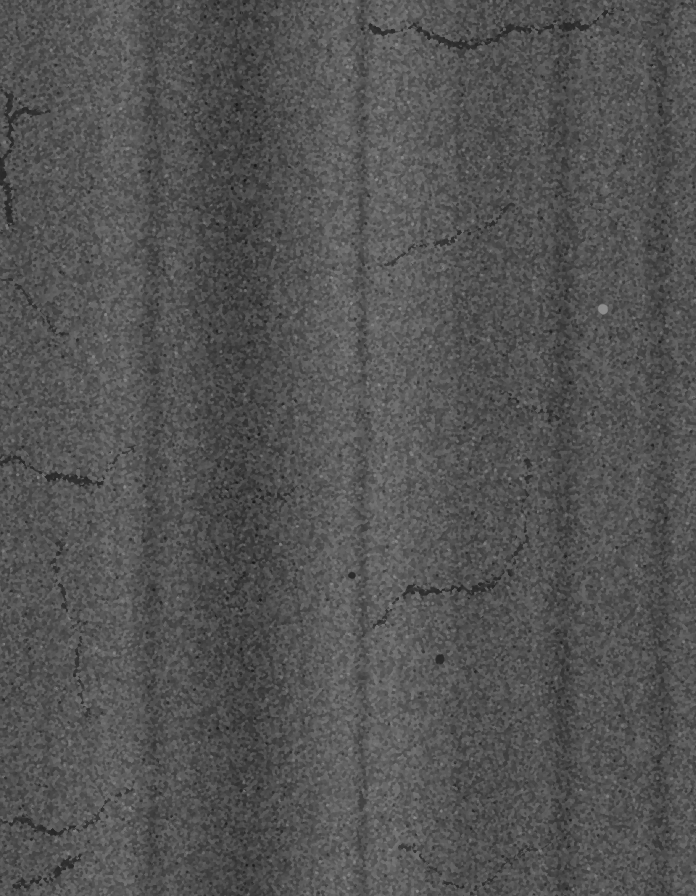
This texture is drawn by a Shadertoy shader. Its source:

```glsl
// Worn grey asphalt with vertical wear bands, stone grain and ragged cracks.

// Wear bands: centre x, half width, brightness change
const vec3 BANDS[12] = vec3[12](
    vec3(0.020, 0.050, -0.015), vec3(0.130, 0.040,  0.030),
    vec3(0.169, 0.011, -0.060), vec3(0.267, 0.050, -0.070),
    vec3(0.375, 0.035,  0.025), vec3(0.405, 0.007, -0.070),
    vec3(0.432, 0.050,  0.050), vec3(0.512, 0.006, -0.020),
    vec3(0.550, 0.040, -0.025), vec3(0.628, 0.013, -0.065),
    vec3(0.690, 0.025, -0.012), vec3(0.737, 0.013, -0.060));

// Crack segments: start xy, end xy
const vec4 WIDE_CRACKS[8] = vec4[8](
    vec4(0.414, 0.971, 0.514, 0.951), vec4(0.514, 0.951, 0.680, 0.982),
    vec4(0.000, 0.860, 0.050, 0.880), vec4(0.000, 0.486, 0.118, 0.460),
    vec4(0.449, 0.333, 0.573, 0.355), vec4(0.000, 0.080, 0.085, 0.075),
    vec4(0.020, 0.004, 0.090, 0.045), vec4(0.008, 0.890, 0.008, 0.750));
const vec4 FINE_CRACKS[11] = vec4[11](
    vec4(0.000, 0.694, 0.078, 0.622), vec4(0.118, 0.460, 0.145, 0.500),
    vec4(0.436, 0.707, 0.573, 0.766), vec4(0.416, 0.303, 0.449, 0.333),
    vec4(0.573, 0.355, 0.595, 0.480), vec4(0.560, 0.557, 0.625, 0.534),
    vec4(0.443, 0.056, 0.520, 0.004), vec4(0.520, 0.004, 0.610, 0.060),
    vec4(0.060, 0.400, 0.100, 0.200), vec4(0.085, 0.075, 0.150, 0.115),
    vec4(0.247, 0.440, 0.340, 0.455));

// Loose spots: centre xy, radius, brightness
const vec4 SPOTS[3] = vec4[3](
    vec4(0.673, 0.655, 0.0055, 0.58), vec4(0.491, 0.264, 0.0055, 0.15),
    vec4(0.393, 0.358, 0.0038, 0.15));

vec3 hash3(vec2 cell) {
    vec3 q = fract(cell.xyx * vec3(0.1031, 0.1030, 0.0973));
    q += dot(q, q.yxz + 33.33);
    return fract((q.xxy + q.yzz) * q.zyx);
}

// Cellular noise: x = blended cell value, y = nearest distance, z = its value
vec3 cells(vec2 p, float scale) {
    vec2 base = floor(p * scale), f = fract(p * scale);
    float total = 0.0, weights = 0.0, nearest = 9.0, id = 0.0;
    for (int j = -1; j <= 1; j++)
    for (int i = -1; i <= 1; i++) {
        vec2 offset = vec2(i, j);
        vec3 h = hash3(base + offset + 17.0);
        float d = length(offset + h.xy - f);
        float w = exp(-7.0 * d * d);
        total += w * h.z;
        weights += w;
        if (d < nearest) { nearest = d; id = h.z; }
    }
    return vec3(total / weights, nearest, id);
}

// Layered sines that bend straight lines into jagged ones
vec2 jagged(vec2 p) {
    float amp = 0.0045, freq = 55.0;
    for (int i = 0; i < 4; i++) {
        p += amp * sin(p.yx * freq + vec2(1.3, 4.1) * float(i + 1));
        amp *= 0.58;
        freq *= 2.1;
    }
    return p;
}

float segmentDistance(vec2 p, vec4 s) {
    vec2 pa = p - s.xy, ba = s.zw - s.xy;
    return length(pa - ba * clamp(dot(pa, ba) / dot(ba, ba), 0.0, 1.0));
}

float disc(float d, float radius, float blur) {
    return 1.0 - smoothstep(radius - blur, radius + blur, d);
}

float bandTone(float x) {
    float tone = 0.337;
    for (int i = 0; i < 12; i++) {
        float t = (x - BANDS[i].x) / BANDS[i].y;
        tone += BANDS[i].z * exp(-t * t);
    }
    // Thin streaks
    return tone + 0.005 * sin(x * 190.0 + 2.0 * sin(x * 43.0))
                + 0.004 * sin(x * 470.0 + 3.0 * sin(x * 71.0));
}

void mainImage(out vec4 fragColor, in vec2 fragCoord) {
    vec2 p = fragCoord / iResolution.y;
    float pixel = 1.0 / iResolution.y;
    vec2 bent = jagged(p);

    // Bands, drifting slightly, and broad unevenness
    float drift = 0.0025 * sin(p.y * 13.0) * sin(p.y * 31.0 + 1.0);
    float tone = bandTone(p.x + drift * (1.0 - smoothstep(0.2, 0.3, p.x)));
    tone += 0.006 * sin(p.y * 9.0 + p.x * 14.0) * sin(p.x * 23.0 - p.y * 5.0);

    // Crack distances
    float wide = 1.0, fine = 1.0;
    for (int i = 0; i < 8; i++) wide = min(wide, segmentDistance(bent, WIDE_CRACKS[i]));
    for (int i = 0; i < 11; i++) fine = min(fine, segmentDistance(bent, FINE_CRACKS[i]));

    // Fine grain, light chips and dark pits
    float grain = cells(p, 340.0).x - 0.5;
    vec3 stone = cells(p + 3.7, 170.0);
    float wear = 0.05 + 0.2 * exp(-90.0 * min(wide, fine))
               + 0.07 * smoothstep(0.31, 0.25, tone);
    tone += 0.16 * grain;
    float blur = 0.15;
    tone += 0.11 * smoothstep(0.88, 1.0, stone.z) * disc(stone.y, 0.30, blur);
    tone -= 0.10 * step(stone.z, wear) * disc(stone.y, 0.28, blur);

    // Ragged cracks of changing width
    float ragged = 0.005 * grain;
    float swell = 0.75 + 0.4 * sin(p.x * 83.0 + p.y * 57.0);
    float crack = disc(wide + ragged, 0.0034 * swell, 1.2 * pixel);
    crack = max(crack, 0.75 * disc(fine + ragged, 0.0016 * swell, pixel));
    tone = mix(tone, 0.17 + 0.06 * grain, 0.85 * crack);

    // Loose spots
    for (int i = 0; i < 3; i++) {
        float d = length(p - SPOTS[i].xy) + 0.3 * ragged;
        tone = mix(tone, SPOTS[i].w, 0.9 * disc(d, SPOTS[i].z, pixel));
    }

    fragColor = vec4(vec3(clamp(tone, 0.0, 1.0)), 1.0);
}
```
